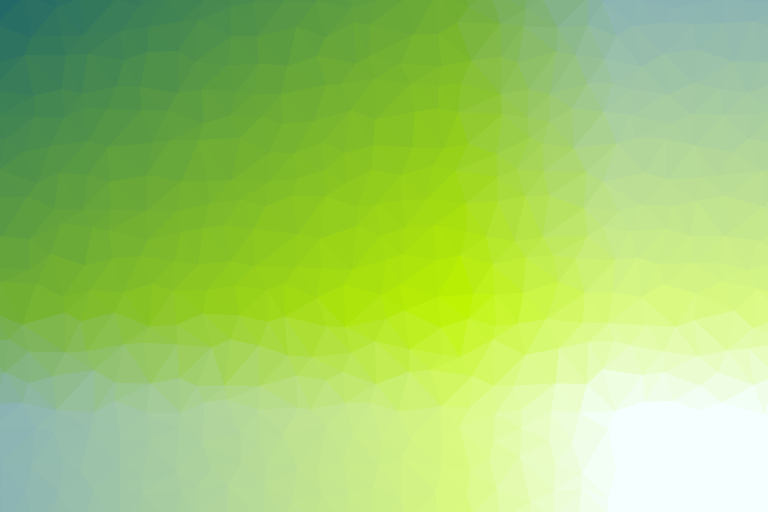
A Shadertoy shader for this background:

```glsl
// Low-poly gradient: a jittered grid is split into flat triangles along its
// Delaunay diagonals. Each triangle takes the mean of one palette read across
// and the same palette read downward at its middle.

#define CELL 0.0567
#define JITTER 0.62
#define LIME_STOP 0.595
#define PALE_STOP 0.8
#define TEAL vec3(0.130, 0.405, 0.410)
#define LIME vec3(0.745, 0.955, 0.000)
#define PALE vec3(0.960, 1.000, 1.000)

float cross2(vec2 a, vec2 b) {
    return a.x * b.y - a.y * b.x;
}

// Grid corner pushed off its place, in cell units
vec2 gridPoint(vec2 id) {
    vec2 seed = vec2(dot(id, vec2(127.1, 311.7)), dot(id, vec2(269.5, 183.3)));
    return id + (fract(sin(seed) * 43758.55) - 0.5) * JITTER;
}

vec3 palette(float t) {
    vec3 color = mix(TEAL, LIME, clamp(t / LIME_STOP, 0.0, 1.0));
    return mix(color, PALE, clamp((t - LIME_STOP) / (PALE_STOP - LIME_STOP), 0.0, 1.0));
}

// Signed distance to the line through a and b, positive on the inner side
float edgeDistance(vec2 p, vec2 a, vec2 b) {
    vec2 edge = b - a;
    return cross2(edge, p - a) / max(length(edge), 0.001);
}

// Flat triangle: colour weighted by its smooth coverage, weight in alpha
vec4 flatTriangle(vec2 p, vec2 a, vec2 b, vec2 c, float aspect, float pixel) {
    float inner = min(edgeDistance(p, a, b), min(edgeDistance(p, b, c), edgeDistance(p, c, a)));
    float coverage = clamp(0.5 + inner / pixel, 0.0, 1.0);
    vec2 middle = (a + b + c) / 3.0 * CELL;
    vec3 color = 0.5 * (palette(middle.x / aspect) + palette(middle.y));
    return vec4(color, 1.0) * coverage;
}

void mainImage(out vec4 fragColor, in vec2 fragCoord) {
    // Cell units, measured from the upper left corner
    float aspect = iResolution.x / iResolution.y;
    vec2 uv = fragCoord / iResolution.y;
    vec2 p = vec2(uv.x, 1.0 - uv.y) / CELL;
    float pixel = 1.0 / (iResolution.y * CELL);

    // The four nearest quads are the only ones that can reach this point
    vec2 corner = floor(p - 0.5);
    vec4 sum = vec4(0.0);
    for (int i = 0; i < 4; i++) {
        float n = float(i);
        vec2 id = corner + vec2(mod(n, 2.0), floor(n / 2.0));
        vec2 a = gridPoint(id);
        vec2 b = gridPoint(id + vec2(1.0, 0.0));
        vec2 c = gridPoint(id + vec2(1.0, 1.0));
        vec2 d = gridPoint(id + vec2(0.0, 1.0));

        // Sine of the summed angles at b and d picks the rounder split
        float angleTest = cross2(c - b, a - b) * dot(a - d, c - d)
                        + dot(c - b, a - b) * cross2(a - d, c - d);
        if (angleTest < 0.0) {
            vec2 first = a;
            a = b;
            b = c;
            c = d;
            d = first;
        }
        sum += flatTriangle(p, a, b, c, aspect, pixel);
        sum += flatTriangle(p, a, c, d, aspect, pixel);
    }
    fragColor = vec4(sum.rgb / max(sum.a, 0.0001), 1.0);
}
```
